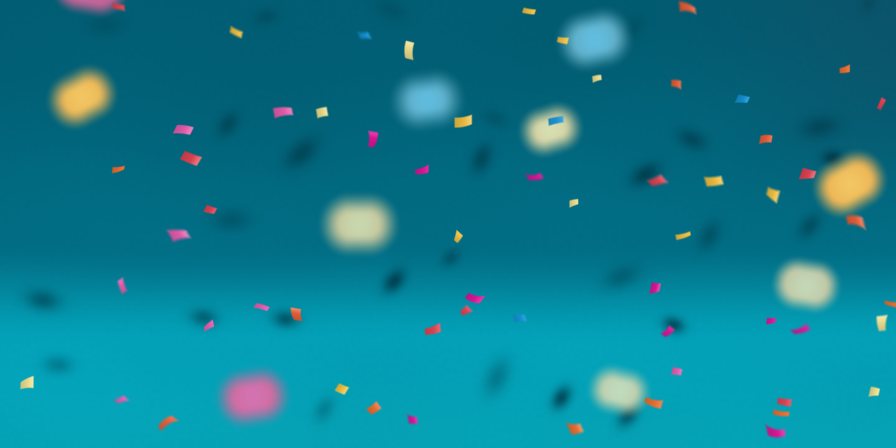
Write a Shadertoy shader that draws this background.

```glsl
// Confetti drifting over a teal backdrop, with soft shadows and out-of-focus blobs.

vec3 hash3(float n) {
    return fract(sin(n * vec3(12.99, 78.23, 37.72) + vec3(1.3, 4.1, 2.7)) * 43758.55);
}

vec2 gradientAt(vec2 cell) {
    float angle = 6.2832 * hash3(dot(cell, vec2(1.0, 57.0))).x;
    return vec2(cos(angle), sin(angle));
}

float gradientNoise(vec2 p) {
    vec2 i = floor(p), f = p - i;
    vec2 u = f * f * f * (f * (f * 6.0 - 15.0) + 10.0);
    vec2 e = vec2(0.0, 1.0);
    float low = mix(dot(gradientAt(i), f), dot(gradientAt(i + e.yx), f - e.yx), u.x);
    float high = mix(dot(gradientAt(i + e), f - e), dot(gradientAt(i + 1.0), f - 1.0), u.x);
    return mix(low, high, u.y);
}

// Evenly spread positions with some jitter, in 0..1
vec2 scatter(float n, float seed) {
    vec2 jitter = hash3(n + seed * 31.0).xy - 0.5;
    return fract(seed + n * vec2(0.7549, 0.5698) + 0.16 * jitter);
}

vec2 rotate(vec2 p, float angle) {
    float c = cos(angle), s = sin(angle);
    return vec2(c * p.x + s * p.y, c * p.y - s * p.x);
}

float roundedBox(vec2 p, vec2 halfSize, float radius) {
    vec2 d = abs(p) - halfSize + radius;
    return length(max(d, 0.0)) + min(max(d.x, d.y), 0.0) - radius;
}

float coverage(float d, float blur) {
    float soft = max(blur, 0.8 / iResolution.y);
    return 1.0 - smoothstep(-soft, soft, d);
}

vec3 backdrop(vec2 p, float aspect) {
    float mottle = gradientNoise(p * vec2(2.0, 3.5));
    vec3 wall = mix(vec3(0.005, 0.425, 0.515), vec3(0.005, 0.365, 0.45), smoothstep(0.45, 0.95, p.y));
    vec3 lit = mix(vec3(0.02, 0.635, 0.71), vec3(0.01, 0.63, 0.72), smoothstep(0.0, 0.2, p.y));
    vec3 col = mix(lit, wall, smoothstep(0.23, 0.47, p.y + 0.03 * mottle));
    float corner = 1.0 - smoothstep(0.0, 0.6, length(p - vec2(aspect, 1.0)));
    col = mix(col, vec3(0.06, 0.31, 0.4), 0.6 * corner);
    return col * (1.0 + 0.04 * mottle + 0.012 * gradientNoise(p * 90.0));
}

vec3 addShadows(vec3 col, vec2 p, float aspect) {
    for (float n = 0.0; n < 28.0; n++) {
        vec3 h = hash3(n + 210.0);
        vec2 at = scatter(n, 0.37);
        vec2 centre = vec2(pow(at.x, 0.75) * aspect, at.y);
        vec2 q = rotate(p - centre, 1.6 * h.x - 0.4) / mix(vec2(0.022, 0.017), vec2(0.045, 0.026), h.y);
        float depth = 0.2 + 0.55 * h.z * h.z;
        col = mix(col, vec3(0.0, 0.17, 0.23), depth * exp(-dot(q, q) * 1.1));
    }
    return col;
}

vec3 addBlobs(vec3 col, vec2 p, float aspect) {
    vec3 tints[5] = vec3[5](vec3(0.91, 0.91, 0.71), vec3(0.92, 0.43, 0.69),
        vec3(0.98, 0.79, 0.38), vec3(0.92, 0.91, 0.74), vec3(0.42, 0.78, 0.92));
    for (float n = 0.0; n < 10.0; n++) {
        vec3 h = hash3(n + 70.0);
        vec2 centre = (scatter(n, 0.62) * 1.08 - 0.04) * vec2(aspect, 1.0);
        vec2 q = rotate(p - centre, 0.9 * (h.x - 0.35));
        vec2 size = mix(vec2(0.05, 0.036), vec2(0.075, 0.055), h.y);
        float mask = coverage(roundedBox(q, size, size.y * 0.95), 0.019 + 0.012 * h.z);
        vec3 tint = tints[int(n) % 5];
        tint = mix(tint, tint * vec3(0.98, 0.9, 0.86), smoothstep(0.0, 0.07, length(q)));
        col = mix(col, tint, mask * (0.8 + 0.18 * h.x));
    }
    return col;
}

vec3 addConfetti(vec3 col, vec2 p, float aspect) {
    vec3 papers[8] = vec3[8](vec3(0.9, 0.06, 0.58), vec3(0.96, 0.42, 0.17),
        vec3(0.98, 0.76, 0.25), vec3(0.91, 0.25, 0.31), vec3(0.08, 0.57, 0.84),
        vec3(0.94, 0.36, 0.68), vec3(0.97, 0.88, 0.55), vec3(0.95, 0.36, 0.2));
    for (float n = 0.0; n < 60.0; n++) {
        vec3 h = hash3(n + 5.0), k = hash3(n + 130.0);
        vec2 at = scatter(n, 0.13);
        vec2 centre = vec2(pow(at.x, 0.8) * aspect, at.y);
        vec2 size = vec2(mix(0.01, 0.021, h.x), mix(0.005, 0.011, h.y));
        float tilt = k.x < 0.5 ? 0.6 * (h.z - 0.5) : 2.6 * (h.z - 0.2);
        vec2 q = rotate(p - centre, tilt);

        // Shear, curl and taper the paper
        q.x += 0.9 * (k.y - 0.5) * q.y;
        q.y += 22.0 * (k.z - 0.5) * q.x * q.x;
        float along = clamp(q.x / size.x, -1.0, 1.0);
        size.y *= 1.0 + 0.6 * (k.x - 0.5) * along;

        float blur = 0.0022 + 0.004 * k.y * k.y;
        float mask = coverage(roundedBox(q, size, 0.002), blur);
        vec3 paper = papers[int(k.z * 7.99)] * (0.96 + 0.1 * along);
        paper = mix(paper, vec3(1.0, 0.93, 0.88), 0.3 * h.y * smoothstep(0.0, 1.0, along));
        col = mix(col, paper, 0.95 * mask);
    }
    return col;
}

void mainImage(out vec4 fragColor, in vec2 fragCoord) {
    vec2 p = fragCoord / iResolution.y;
    float aspect = iResolution.x / iResolution.y;
    vec3 col = backdrop(p, aspect);
    col = addShadows(col, p, aspect);
    col = addBlobs(col, p, aspect);
    col = addConfetti(col, p, aspect);
    fragColor = vec4(clamp(col, 0.0, 1.0), 1.0);
}
```
